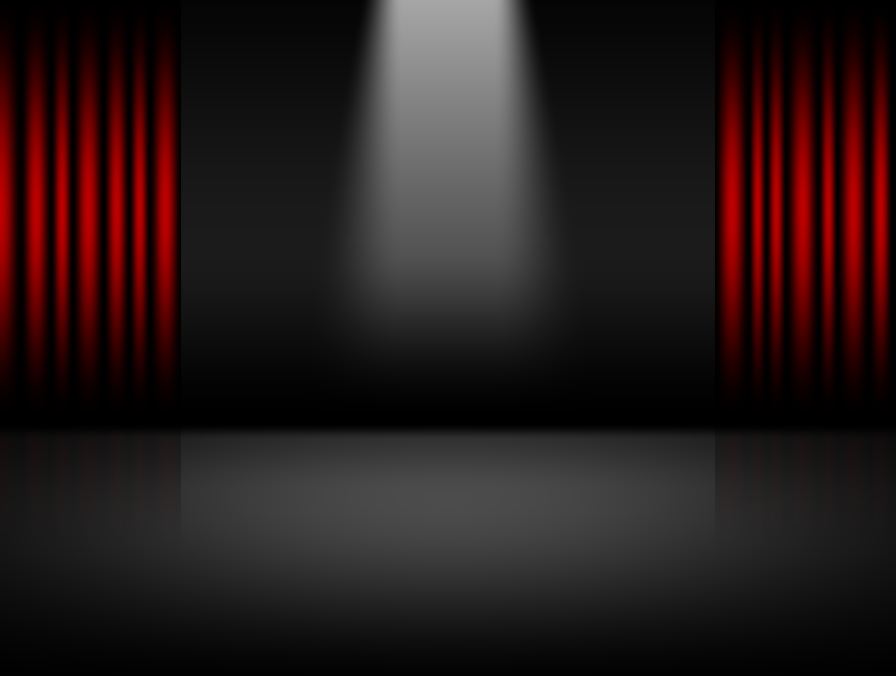
Write a WebGL 2 fragment shader that draws this background.

```glsl
#version 300 es
precision highp float;
// An empty dark stage with red side curtains, a soft spotlight and a glossy floor.
uniform vec2 u_resolution;
out vec4 outColor;

const float PI = 3.14159265;
const float HORIZON = 0.374;
const float LEFT_EDGE = 0.202;
const float RIGHT_EDGE = 0.798;
const vec3 CURTAIN_RED = vec3(0.74, 0.0, 0.0);
const vec3 FLOOR_TINT = vec3(1.0, 0.99, 0.99);

// Seams between neighbouring folds, from left to right
const float LEFT_SEAMS[8] = float[8](-0.022, 0.0234, 0.0573, 0.0814, 0.116, 0.1445, 0.1673, 0.202);
const float RIGHT_SEAMS[8] = float[8](0.798, 0.836, 0.8555, 0.8776, 0.914, 0.935, 0.970, 0.996);

// Smooth hill: 0 at both ends, 1 at the peak
float hill(float x, float low, float peak, float high) {
    return smoothstep(low, peak, x) * (1.0 - smoothstep(peak, high, x));
}

// Rounded shading of every fold between consecutive seams
float folds(float x, float seams[8]) {
    float light = 0.0;
    for (int i = 0; i < 7; i++) {
        float t = clamp((x - seams[i]) / (seams[i + 1] - seams[i]), 0.0, 1.0);
        light += pow(max(sin(PI * t), 0.0), 1.7);
    }
    return light;
}

// 1 over the side curtains, 0 over the opening
float curtainMask(float x, float soft) {
    return 1.0 - smoothstep(LEFT_EDGE - soft, LEFT_EDGE + soft, x)
               * (1.0 - smoothstep(RIGHT_EDGE - soft, RIGHT_EDGE + soft, x));
}

// Light cone that widens, softens and fades with depth below the top
float spotlight(float offset, float depth) {
    float rim = 0.098 + 0.155 * depth - 0.06 * depth * depth;
    float cone = 1.0 - smoothstep(0.05, rim, offset);
    float fade = mix(0.70, 0.15, smoothstep(-0.25, 0.58, depth) * 1.15 - 0.15);
    return cone * fade * (1.0 - smoothstep(0.36, 0.62, depth));
}

// Grey back wall, brightest around its middle
float backWall(float y) {
    return 0.105 * hill(y, HORIZON, 0.63, 1.12);
}

// Floor sheen, strongest in the middle and fading to the front
float floorSheen(vec2 p) {
    float rise = smoothstep(HORIZON, HORIZON - 0.025, p.y);
    float depthLight = mix(0.6, 1.0, smoothstep(HORIZON, 0.27, p.y));
    float front = smoothstep(-0.03, 0.26, p.y);
    float side = exp(-4.5 * (p.x - 0.5) * (p.x - 0.5));
    return 0.30 * rise * depthLight * front * side;
}

void main() {
    vec2 p = gl_FragCoord.xy / u_resolution;
    float soft = 0.7 / u_resolution.x;
    float drape = curtainMask(p.x, soft);
    float foldLight = folds(p.x, LEFT_SEAMS) + folds(p.x, RIGHT_SEAMS);

    // Wall and beam
    float wall = backWall(p.y);
    float beam = spotlight(abs(p.x - 0.5), 1.0 - p.y);
    vec3 upper = vec3(wall + beam * (1.0 - wall));

    // Curtains, lit at mid height
    float drapeLight = hill(p.y, HORIZON, 0.69, 1.01);
    upper = mix(upper, CURTAIN_RED * foldLight * drapeLight, drape);

    // Floor with faint curtain reflections
    float reflection = drape * smoothstep(0.17, 0.33, p.y);
    vec3 ground = FLOOR_TINT * floorSheen(p) * (1.0 - 0.28 * reflection);
    ground += vec3(0.025, 0.0, 0.0) * reflection * foldLight * smoothstep(HORIZON, 0.34, p.y);

    float edge = 0.7 / u_resolution.y;
    float aboveFloor = smoothstep(HORIZON - edge, HORIZON + edge, p.y);
    outColor = vec4(mix(ground, upper, aboveFloor), 1.0);
}
```
